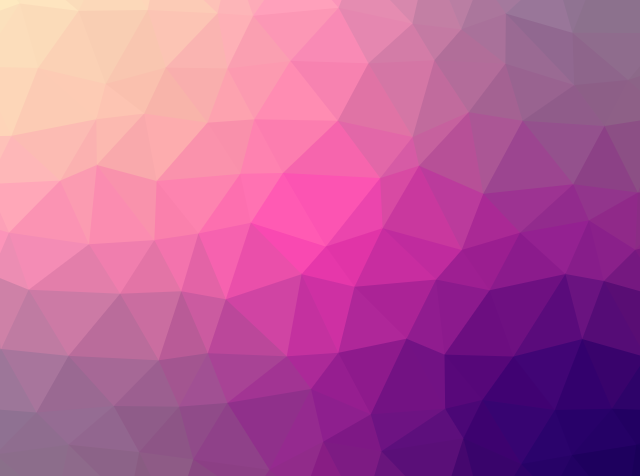
Write a WebGL 1 fragment shader that draws this background.

```glsl
precision highp float;
// Low-poly mesh of flat triangles tinted from cream through pink and magenta to navy.

uniform vec2 u_resolution;

// Mesh: cell size in canvas heights, vertex jitter in cells, tone change per facet
const vec2 CELL = vec2(0.134, 0.115);
const vec2 MESH_OFFSET = vec2(0.03, 0.045);
const float JITTER = 0.30;
const float TONE_VARIATION = 0.022;

// Colour ramp, used along both axes
const vec3 CREAM = vec3(0.99, 0.91, 0.75);
const vec3 PEACH = vec3(0.98, 0.72, 0.67);
const vec3 HOT_PINK = vec3(1.00, 0.25, 0.70);
const vec3 PURPLE = vec3(0.37, 0.04, 0.49);
const vec3 INDIGO = vec3(0.17, 0.00, 0.43);
const vec3 NAVY = vec3(0.11, 0.00, 0.36);

float hash(vec2 p) {
  return fract(sin(dot(p, vec2(127.1, 311.7))) * 43758.5453);
}

float ramp01(float a, float b, float t) {
  return clamp((t - a) / (b - a), 0.0, 1.0);
}

vec3 ramp(float t) {
  vec3 c = mix(CREAM, PEACH, ramp01(0.0, 0.25, t));
  c = mix(c, HOT_PINK, ramp01(0.25, 0.5, t));
  c = mix(c, PURPLE, ramp01(0.5, 0.75, t));
  c = mix(c, INDIGO, ramp01(0.75, 0.86, t));
  return mix(c, NAVY, ramp01(0.86, 1.0, t));
}

// Jittered vertex of a staggered lattice, in canvas heights
vec2 vertex(vec2 id) {
  vec2 jitter = vec2(hash(id), hash(id + 37.3)) * 2.0 - 1.0;
  vec2 stagger = vec2(0.5 * mod(id.y, 2.0), 0.0);
  return (id + stagger + JITTER * jitter) * CELL + MESH_OFFSET;
}

// Signed distance to the line a-b, positive on its left
float leftOf(vec2 p, vec2 a, vec2 b) {
  vec2 e = normalize(b - a);
  return e.x * (p.y - a.y) - e.y * (p.x - a.x);
}

// Facet colour in rgb, premultiplied by its coverage in alpha
vec4 facet(vec2 p, vec2 a, vec2 b, vec2 c, float pixel, float aspect) {
  float inside = min(leftOf(p, a, b), min(leftOf(p, b, c), leftOf(p, c, a)));
  float coverage = clamp(inside / pixel + 0.5, 0.0, 1.0);
  vec2 center = (a + b + c) / 3.0;
  vec2 uv = clamp(vec2(center.x / aspect, 1.0 - center.y), 0.0, 1.0);
  vec3 color = 0.5 * (ramp(uv.x) + ramp(uv.y));
  color += TONE_VARIATION * (hash(center * 10.0) - 0.5);
  return vec4(color, 1.0) * coverage;
}

void main() {
  float pixel = 1.0 / u_resolution.y;
  float aspect = u_resolution.x * pixel;
  vec2 p = gl_FragCoord.xy * pixel;

  // Cell under this point; odd strips start half a cell to the right
  vec2 q = (p - MESH_OFFSET) / CELL;
  vec2 home = floor(q);
  vec4 sum = vec4(0.0);

  // Two triangles in each nearby cell, with the diagonal following the stagger
  for (int j = -1; j <= 1; j++) {
    for (int i = -2; i <= 1; i++) {
      vec2 id = home + vec2(float(i), float(j));
      vec2 a = vertex(id);
      vec2 b = vertex(id + vec2(1.0, 0.0));
      vec2 c = vertex(id + vec2(0.0, 1.0));
      vec2 d = vertex(id + vec2(1.0, 1.0));
      if (mod(id.y, 2.0) < 0.5) {
        sum += facet(p, a, b, c, pixel, aspect);
        sum += facet(p, b, d, c, pixel, aspect);
      } else {
        sum += facet(p, a, d, c, pixel, aspect);
        sum += facet(p, a, b, d, pixel, aspect);
      }
    }
  }

  gl_FragColor = vec4(sum.rgb / max(sum.a, 0.001), 1.0);
}
```
